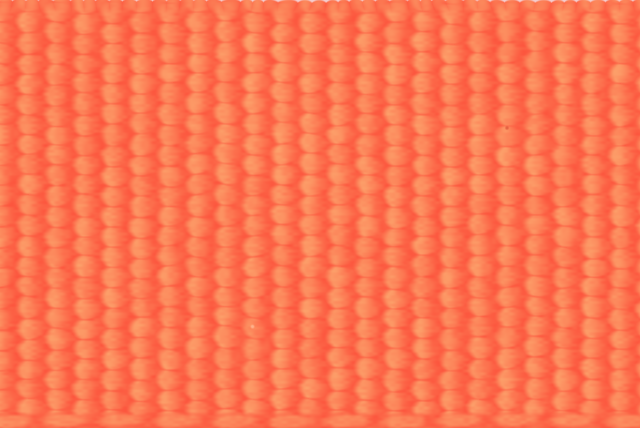
Give the GLSL for this texture, as a WebGL 1 fragment shader.

```glsl
precision highp float;

uniform vec2 u_resolution;

const float COLUMNS = 22.7;
const float ROWS = 21.0;
const float COLUMN_SHIFT = 0.42;
const float STAGGER = 0.5;        // row offset of every other column
const float SEAM_WIDTH = 0.09;    // share of a stitch height, at its middle
const float SEAM_FLARE = 0.55;    // widening of seams toward the rib flanks
const float BULGE = 0.22;         // sideways swell of a stitch
const float BASE_TONE = 0.14;
const float RIB_CONTRAST = 0.62;
const float STITCH_VARIATION = 0.14;
const float FIBRE_STRENGTH = 0.20;
const float SHADE_VARIATION = 0.04;
const float HEM_HEIGHT = 0.036;
const float TOP_EDGE = 0.994;
const float SPECK_CHANCE = 0.003;

const vec3 SHADOW = vec3(0.99, 0.325, 0.235);
const vec3 HIGHLIGHT = vec3(0.99, 0.65, 0.43);
const vec3 BACKDROP = vec3(0.96, 0.80, 0.80);
const vec3 LINT = vec3(1.0, 0.80, 0.66);
const vec3 DIRT = vec3(0.80, 0.22, 0.15);

float hash(vec2 p) {
  vec3 q = fract(vec3(p.xyx) * 0.1031);
  q += dot(q, q.yzx + 33.33);
  return fract((q.x + q.y) * q.z);
}

float noise(vec2 p) {
  vec2 i = floor(p);
  vec2 f = fract(p);
  f = f * f * (3.0 - 2.0 * f);
  float low = mix(hash(i), hash(i + vec2(1.0, 0.0)), f.x);
  float high = mix(hash(i + vec2(0.0, 1.0)), hash(i + 1.0), f.x);
  return mix(low, high, f.y);
}

float dome(float t) {
  float s = 2.0 * t - 1.0;
  return 1.0 - s * s;
}

// Light on the stitches of one column; u runs 0 to 1 across it
float rib(float column, float u, float y) {
  y += STAGGER * mod(column, 2.0) + 0.10 * hash(vec2(column + 5.0, 7.0));
  y += 0.06 * dome(clamp(u, 0.0, 1.0));
  float row = floor(y);
  float v = y - row;
  float swell = dome(v);
  float variation = hash(vec2(column, row) + 19.0) - 0.5;

  // Lit left flank, fading to the right
  float left = BULGE * (1.0 - swell) - 0.10;
  float right = 0.86 + BULGE * swell + 0.12 * variation;
  float flank = smoothstep(left, left + 0.32, u)
              * (1.0 - smoothstep(0.26, right, u));

  // Thin seams that open into dark teeth beside the rib
  float offset = u - 0.42;
  float width = SEAM_WIDTH + SEAM_FLARE * offset * offset;
  float seam = 1.0 - smoothstep(0.0, width, min(v, 1.0 - v));
  float depth = mix(0.36, 0.85, smoothstep(0.25, 0.85, u));
  return flank * (1.0 - depth * seam) * (1.0 + STITCH_VARIATION * 2.0 * variation);
}

// Neighbouring ribs interlock; p counts columns and rows
float weave(vec2 p) {
  p.x += 0.10 * (noise(p * vec2(0.6, 0.9)) - 0.5);
  p.y += 0.20 * (noise(p * vec2(0.9, 0.6) + 40.0) - 0.5);
  float column = floor(p.x);
  float light = 0.0;
  for (int k = -1; k <= 1; k++) {
    float near = column + float(k);
    light = max(light, rib(near, p.x - near, p.y));
  }
  return BASE_TONE + RIB_CONTRAST * light;
}

// Wide flat loops along the bottom, one for two columns
float hemLoops(vec2 uv, float columnX) {
  float loopX = columnX * 0.5 + 0.15;
  vec2 q = vec2(fract(loopX) - 0.5, (uv.y - 0.017) / HEM_HEIGHT);
  q.y += 0.25 * (hash(vec2(floor(loopX), 3.0)) - 0.5) - 0.15 * q.x;
  float body = 1.0 - smoothstep(0.22, 0.52, length(q * vec2(1.0, 0.85)));
  return 0.14 + 0.52 * body;
}

// Rare round flecks: x is dirt, y is lint
vec2 specks(vec2 p) {
  vec2 grid = p * 18.0;
  vec2 cell = floor(grid);
  float pick = hash(cell + 91.0);
  vec2 centre = 0.25 + 0.5 * vec2(hash(cell + 11.0), hash(cell + 53.0));
  float spot = 1.0 - smoothstep(0.02, 0.12, length(fract(grid) - centre));
  return spot * vec2(step(pick, SPECK_CHANCE), step(1.0 - SPECK_CHANCE, pick));
}

void main() {
  vec2 uv = gl_FragCoord.xy / u_resolution;
  vec2 p = vec2(uv.x * 1.5, uv.y);
  vec2 cells = uv * vec2(COLUMNS, ROWS) + vec2(COLUMN_SHIFT, 0.0);

  float tone = weave(cells);
  float hem = 1.0 - smoothstep(HEM_HEIGHT * 0.7, HEM_HEIGHT * 1.1, uv.y);
  tone = mix(tone, hemLoops(uv, cells.x), 0.85 * hem);

  // Thread grain and broad uneven light
  tone += FIBRE_STRENGTH * (noise(p * vec2(75.0, 150.0)) - 0.5);
  tone += SHADE_VARIATION * (noise(p * vec2(5.0, 6.0) + 8.0) - 0.5);

  // Small knots on the top selvedge
  float knot = dome(fract(cells.x * 2.0 + 0.6 * noise(cells)));
  float selvedge = smoothstep(0.965, 0.985, uv.y);
  tone = mix(tone, 0.16 + 0.46 * knot, 0.6 * selvedge);
  vec3 colour = mix(SHADOW, HIGHLIGHT, clamp(tone, 0.0, 1.0));

  vec2 fleck = specks(p);
  colour = mix(colour, DIRT, 0.5 * fleck.x);
  colour = mix(colour, LINT, 0.6 * fleck.y);

  float edge = TOP_EDGE + 0.006 * knot + 0.006 * (noise(vec2(uv.x * 14.0, 2.0)) - 0.4);
  colour = mix(colour, BACKDROP, smoothstep(edge - 0.002, edge + 0.004, uv.y));
  gl_FragColor = vec4(colour, 1.0);
}
```
